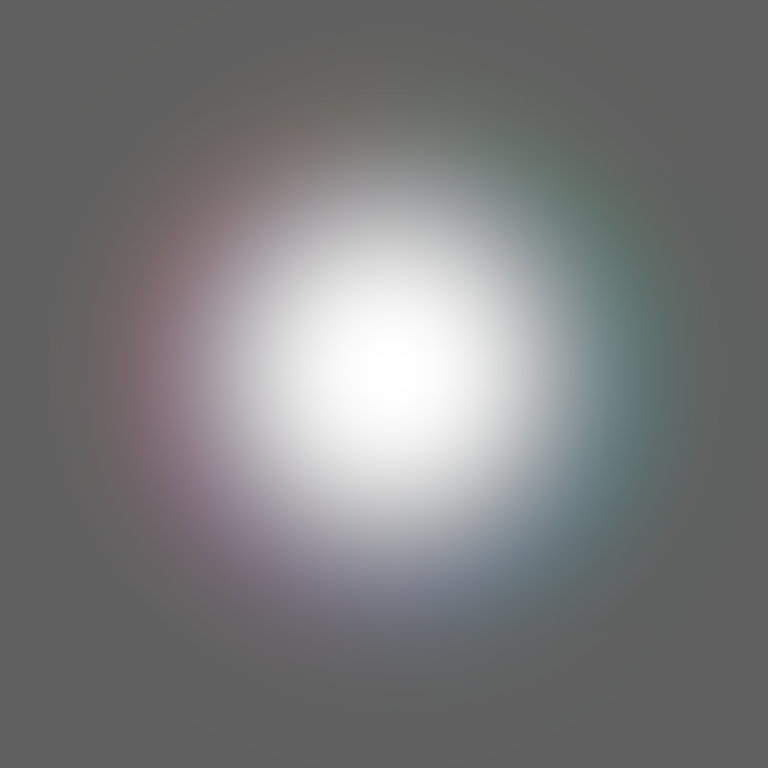
A WebGL 1 fragment shader for this background:

```glsl
precision highp float;

uniform vec2 u_resolution;

#define CENTER vec2(0.512, 0.516)
#define BACKDROP vec3(0.378)
#define GLOW_RADIUS 0.238
#define GLOW_SKEW 0.007
#define GLOW_POWER 2.55
#define RING_RADIUS 0.305
#define RING_WIDTH 0.085
#define TINT_BIAS vec3(-0.008, -0.005, 0.012)
#define TINT_SWING vec3(-0.050, 0.031, 0.027)
#define TINT_PHASE vec3(0.17, -0.17, 1.05)
#define BLUE_FADE 0.30

// White core, slightly wider on its left side
float coreGlow(float radius, float angle) {
  float reach = GLOW_RADIUS - GLOW_SKEW * cos(angle);
  return exp(-pow(radius / reach, GLOW_POWER));
}

// Iridescent halo: each channel swings around the ring with its own phase
vec3 haloTint(float radius, float angle) {
  float offset = radius - RING_RADIUS;
  float band = offset / RING_WIDTH;
  vec3 tint = TINT_BIAS + TINT_SWING * cos(vec3(angle) + TINT_PHASE);
  tint.b -= BLUE_FADE * offset;
  return tint * exp(-band * band);
}

void main() {
  vec2 fromMiddle = gl_FragCoord.xy - 0.5 * u_resolution;
  vec2 p = fromMiddle / min(u_resolution.x, u_resolution.y) + 0.5 - CENTER;
  float radius = max(length(p), 0.0001);
  float angle = atan(p.y, p.x + 0.000001);

  vec3 color = mix(BACKDROP, vec3(1.0), coreGlow(radius, angle));
  color += haloTint(radius, angle);
  gl_FragColor = vec4(clamp(color, 0.0, 1.0), 1.0);
}
```
